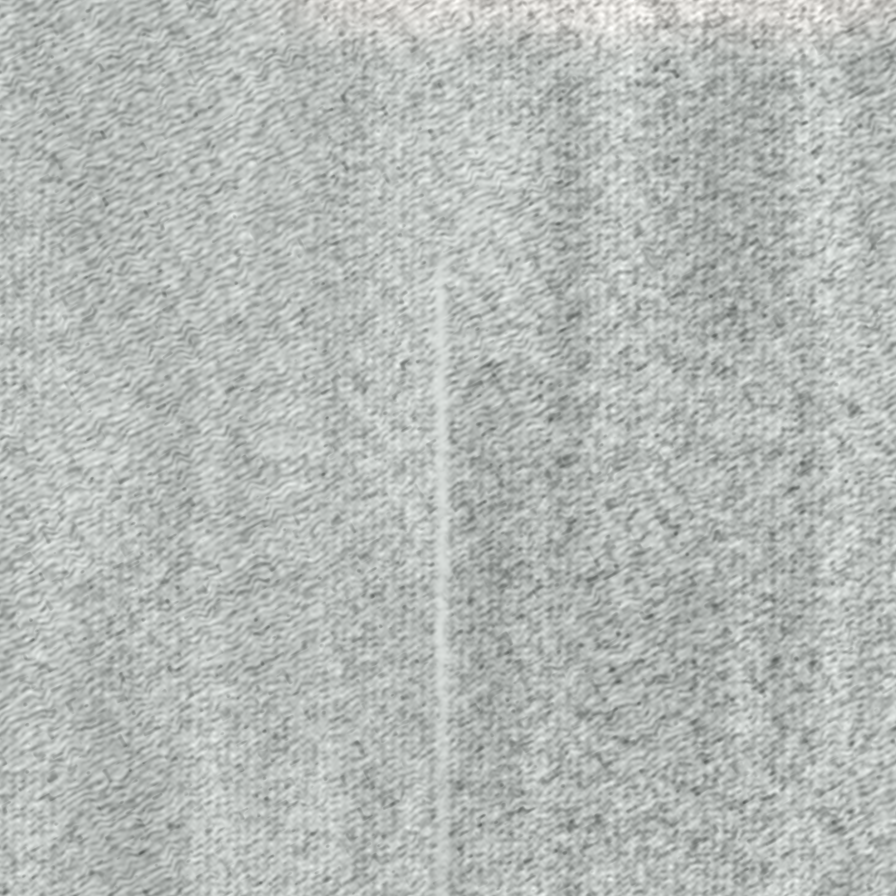
This texture is drawn by a three.js fragment shader. Its source:

```glsl
// Pale grey-green ribbed carpet with slanted grain, worn streaks and one light seam.
varying vec2 vUv;

const float TAU = 6.2831853;
const float GRAIN_ANGLE = 0.50;
const vec3 BASE_TINT = vec3(-0.010, 0.008, -0.003);
const vec3 WARM_TINT = vec3(0.012, 0.004, -0.012);

float hash(vec2 p) {
  return fract(sin(dot(p, vec2(127.1, 311.7))) * 43758.5453);
}

float valueNoise(vec2 p) {
  vec2 cell = floor(p);
  vec2 f = fract(p);
  vec2 w = f * f * (3.0 - 2.0 * f);
  float low = mix(hash(cell), hash(cell + vec2(1.0, 0.0)), w.x);
  float high = mix(hash(cell + vec2(0.0, 1.0)), hash(cell + vec2(1.0, 1.0)), w.x);
  return mix(low, high, w.y);
}

vec2 rotate(vec2 p, float angle) {
  float c = cos(angle);
  float s = sin(angle);
  return vec2(c * p.x + s * p.y, c * p.y - s * p.x);
}

// Short fibres lying along the grain, centred on zero
float fibreGrain(vec2 p) {
  float coarse = valueNoise(p * vec2(122.0, 190.0));
  float fine = valueNoise(p * vec2(165.0, 245.0) + 37.0);
  return 0.55 * coarse + 0.45 * fine - 0.5;
}

// Wavy, broken ridges that follow the grain
float ridges(vec2 p, float count) {
  float bend = 1.1 * valueNoise(p * vec2(88.0, 42.0) + 13.0);
  return sin(TAU * (p.y * count + bend));
}

// Small dark gaps between fibres
float darkGaps(vec2 p, float density) {
  float n = valueNoise(p * vec2(118.0, 150.0) + 71.0);
  return smoothstep(0.78 - 0.12 * density, 1.05, n);
}

// Upright columns of stitches, each row stepping along the grain
float stitches(vec2 uv, float columns, float rows) {
  float phase = TAU * columns * uv.x + 1.2 * valueNoise(uv * vec2(20.0, 40.0));
  float row = cos(TAU * uv.y * rows + 1.4 * sin(phase));
  return 0.6 * cos(phase) + 0.55 * row;
}

// Long vertical light and dark wear marks, centred on zero
float wearStreaks(vec2 uv) {
  float broad = valueNoise(uv * vec2(13.0, 2.5) + 5.0);
  float narrow = valueNoise(uv * vec2(30.0, 4.0) + 19.0);
  return 0.5 * broad + 0.45 * smoothstep(0.2, 0.8, narrow) - 0.475;
}

// Soft vertical band around a centre
float band(float x, float centre, float width) {
  float d = (x - centre) / width;
  return exp(-d * d);
}

// Beaded seam that starts at the bottom and ends at the given height
float seam(vec2 uv, float centre, float width, float top) {
  float wobble = 0.004 * (valueNoise(vec2(uv.y * 60.0, 3.0)) - 0.5);
  float bead = 0.72 + 0.28 * valueNoise(vec2(uv.y * 125.0, 8.0));
  float ending = 1.0 - smoothstep(top - 0.015, top, uv.y);
  float fade = mix(0.65, 1.0, smoothstep(0.05, 0.35, uv.y));
  return band(uv.x + wobble, centre, width) * bead * ending * fade;
}

// Dulls highlights and deepens shadows
float skewToDark(float relief) {
  return relief * (relief > 0.0 ? 0.86 : 1.12);
}

void main() {
  vec2 uv = vUv;
  vec2 grain = rotate(uv, GRAIN_ANGLE);
  float rightSide = smoothstep(0.35, 0.75, uv.x);
  float lower = 1.0 - smoothstep(0.6, 0.75, uv.y);

  // Wear: random streaks, two pale tracks and two dull ones
  float shade = 0.728 + wearStreaks(uv) * mix(0.11, 0.15, rightSide);
  shade += 0.045 * band(uv.x, 0.69, 0.030) * smoothstep(0.2, 0.4, uv.y);
  shade += 0.030 * band(uv.x, 0.60, 0.018) * lower;
  shade -= 0.025 * band(uv.x, 0.535, 0.03) * lower;
  shade -= 0.025 * band(uv.x, 0.77, 0.02) * lower;

  // Ribs show in some tracks, loose grain in the others
  float ribbing = smoothstep(0.4, 0.65, valueNoise(uv * vec2(7.0, 3.0) + 11.0));
  ribbing = max(ribbing, max(band(uv.x, 0.42, 0.07), band(uv.x, 0.87, 0.10)));
  float relief = mix(0.30, 0.37, rightSide) * fibreGrain(grain);
  relief += mix(0.054, 0.036, ribbing) * ridges(grain, 120.0);
  relief += mix(0.014, 0.044, ribbing) * stitches(uv, 92.0, 120.0);
  shade += skewToDark(relief);
  shade -= 0.17 * darkGaps(grain, mix(0.4, 1.0, rightSide));

  // Sunlit upper edge
  float edgeWave = 0.03 * (valueNoise(uv * vec2(9.0, 3.0)) - 0.5);
  float sunlit = smoothstep(0.92, 1.0, uv.y + edgeWave);
  sunlit *= smoothstep(0.24, 0.40, uv.x);
  shade += 0.10 * sunlit;

  // Light seam
  shade = mix(shade, 0.88, 0.95 * seam(uv, 0.493, 0.0065, 0.72));

  vec3 color = vec3(shade) + mix(BASE_TINT, WARM_TINT, sunlit);
  gl_FragColor = vec4(clamp(color, 0.0, 1.0), 1.0);
}
```
